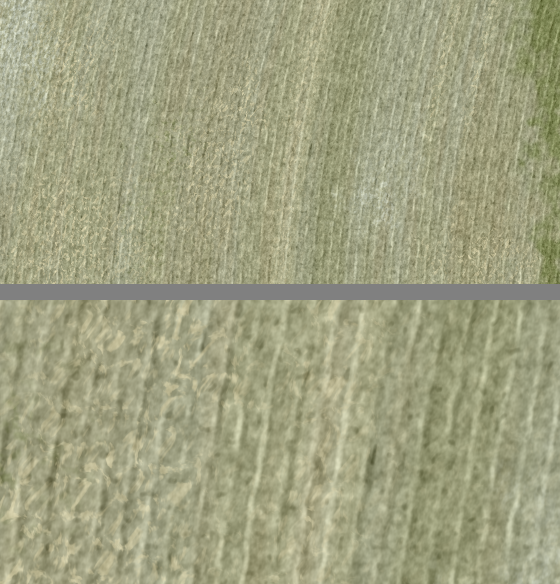
Top: the whole. Bottom: its middle third, enlarged.
Give the GLSL for this texture, as a WebGL 2 fragment shader.

```glsl
#version 300 es
precision highp float;
// Aerial view of a mown field: about 64 slightly bowed, leaning crop rows.
// Row coordinates bend the plane; faint strips, soft patches and stretched
// gradient noise then tint the soil and scatter straw, grass and grain.

uniform vec2 u_resolution;
out vec4 fragColor;

const float ROWS_PER_HEIGHT = 32.5;
const vec3 SOIL  = vec3(0.620, 0.628, 0.495);
const vec3 GREY  = vec3(0.650, 0.668, 0.580);
const vec3 OLIVE = vec3(0.545, 0.560, 0.410);
const vec3 BROWN = vec3(0.595, 0.570, 0.425);
const vec3 STRAW = vec3(0.825, 0.795, 0.640);
const vec3 GRASS = vec3(0.430, 0.475, 0.260);
const vec3 CHALK = vec3(0.775, 0.800, 0.735);

// Integer hash of a lattice cell, 0 to 1
float hash(vec2 cell) {
  uvec2 q = uvec2(ivec2(cell)) * uvec2(1597334673u, 3812015801u);
  uint n = (q.x ^ q.y) * 1597334673u;
  n = (n ^ (n >> 15)) * 2246822519u;
  return float((n ^ (n >> 13)) >> 8) / 16777216.0;
}

float cornerSlope(vec2 cell, vec2 offset) {
  float angle = 6.2832 * hash(cell);
  return dot(vec2(cos(angle), sin(angle)), offset);
}

// Gradient noise, roughly -0.7 to 0.7
float noise(vec2 p) {
  vec2 i = floor(p), f = p - i;
  vec2 w = f * f * f * (f * (f * 6.0 - 15.0) + 10.0);
  vec2 e = vec2(1.0, 0.0);
  float low = mix(cornerSlope(i, f), cornerSlope(i + e, f - e), w.x);
  float high = mix(cornerSlope(i + e.yx, f - e.yx), cornerSlope(i + 1.0, f - 1.0), w.x);
  return mix(low, high, w.y);
}

float fbm(vec2 p) {
  float sum = 0.0, gain = 1.0;
  for (int k = 0; k < 3; k++) {
    sum += gain * noise(p);
    p = mat2(1.6, 1.2, -1.2, 1.6) * p + 7.3;
    gain *= 0.55;
  }
  return sum;
}

// Soft elliptical patch and soft strip along the rows
float patchAt(vec2 p, vec2 centre, vec2 radius) {
  vec2 d = (p - centre) / radius;
  return exp(-dot(d, d));
}

float strip(float u, float centre, float halfWidth) {
  float d = (u - centre) / halfWidth;
  return exp(-d * d);
}

// Thin line at the given phase of each row, softened by the pixel footprint
float rowLine(float row, float phase, float halfWidth, float blur) {
  float d = abs(fract(row - phase) - 0.5);
  return 1.0 - smoothstep(halfWidth - blur, halfWidth + blur, d);
}

void main() {
  vec2 p = gl_FragCoord.xy / u_resolution.y;
  float pixel = 1.0 / u_resolution.y;

  // Row coordinates: u runs across the rows, y along them
  float u = p.x - 0.07 * p.y - 0.09 * p.y * p.y;
  vec2 field = vec2(u, p.y);
  vec2 ragged = p + 0.16 * vec2(fbm(p * 9.0), fbm(p * 9.0 + 31.0));
  float row = u * ROWS_PER_HEIGHT + 0.12 * noise(field * vec2(6.0, 9.0))
    + 0.14 * noise(field * vec2(40.0, 32.0));
  float rowSeed = hash(vec2(floor(row) + 40.0, 3.0));

  // Faint strips of soil
  float broad = noise(field * vec2(7.0, 0.8) + 4.0);
  float fine = noise(field * vec2(23.0, 2.2) + 17.0);
  vec3 color = mix(SOIL, GREY, smoothstep(-0.25, 0.4, broad + 0.7 * fine) * 0.6);
  color = mix(color, BROWN, 0.45 * smoothstep(0.0, 0.45, fine - 0.4 * broad));
  color = mix(color, GREY, 0.5 * strip(u, 0.42, 0.05));
  color = mix(color, OLIVE, 0.55 * strip(u, 1.14, 0.09));
  color = mix(color, BROWN, 0.4 * strip(u, 0.68, 0.12));
  color = mix(color, BROWN, 0.5 * patchAt(ragged, vec2(1.72, 0.25), vec2(0.14, 0.3)));
  color = mix(color, STRAW, 0.22 * strip(u, 0.985, 0.045));

  // Chalky and grassy patches
  float chalk = patchAt(ragged, vec2(0.04, 0.88), vec2(0.16, 0.32))
    + 0.7 * patchAt(ragged, vec2(1.31, 0.3), vec2(0.07, 0.12))
    + 0.4 * patchAt(ragged, vec2(1.43, 0.46), vec2(0.07, 0.16));
  float flecks = smoothstep(-0.2, 0.4, fbm(field * vec2(75.0, 50.0)));
  color = mix(color, CHALK, clamp(chalk * (0.2 + 0.8 * flecks), 0.0, 0.85));
  float grass = 0.8 * patchAt(ragged, vec2(1.93, 0.92), vec2(0.10, 0.16))
    + patchAt(ragged, vec2(1.96, 0.55), vec2(0.07, 0.2))
    + patchAt(ragged, vec2(1.98, 0.08), vec2(0.06, 0.2));
  float tufts = patchAt(ragged, vec2(0.61, 0.5), vec2(0.10, 0.12))
    + patchAt(ragged, vec2(0.54, 0.2), vec2(0.10, 0.13));
  grass += 0.5 * tufts * smoothstep(-0.1, 0.6, fbm(p * 45.0));
  color = mix(color, GRASS, clamp(grass, 0.0, 0.75));

  // Crisp pale ridges and shaded furrows, broken and uneven from row to row
  float wear = clamp(0.7 + 1.0 * noise(vec2(row * 0.8, p.y * 20.0)), 0.1, 1.4);
  float blur = 0.06 + 0.6 * pixel * ROWS_PER_HEIGHT;
  color += 0.110 * (0.5 + rowSeed) * wear * rowLine(row, 0.0, 0.10, blur);
  color -= 0.075 * (1.3 - rowSeed) * wear * rowLine(row, 0.26, 0.12, blur);

  // Loose straw: small curled flakes gathered along the rows
  float clumps = 0.8 * patchAt(ragged, vec2(0.25, 0.17), vec2(0.25, 0.24))
    + 0.7 * patchAt(ragged, vec2(0.25, 0.78), vec2(0.12, 0.18))
    + 0.6 * patchAt(ragged, vec2(0.74, 0.37), vec2(0.13, 0.24))
    + 0.6 * patchAt(ragged, vec2(0.87, 0.65), vec2(0.08, 0.2))
    + 0.8 * patchAt(ragged, vec2(1.7, 0.06), vec2(0.18, 0.14))
    + 0.4 * strip(u, 0.985, 0.05)
    + 0.5 * (strip(u, 1.45, 0.025) + strip(u, 1.58, 0.025)) * smoothstep(0.35, 0.65, p.y);
  float curl = fbm(field * vec2(82.0, 54.0) + 1.2 * noise(p * 30.0));
  float flakes = smoothstep(-0.05, 0.5, curl + 0.15 * clumps - 0.08);
  color = mix(color, STRAW, flakes * clamp(0.15 + clumps, 0.0, 0.75));

  // Mottling, soil grain and small dark pits
  color += 0.08 * noise(field * vec2(34.0, 20.0) + 71.0);
  color += 0.12 * fbm(field * vec2(85.0, 58.0) + 11.0) + 0.06 * noise(p * 150.0);
  color -= 0.10 * smoothstep(0.25, 0.55, noise(field * vec2(85.0, 65.0) + 53.0));
  fragColor = vec4(clamp(color, 0.0, 1.0), 1.0);
}
```
